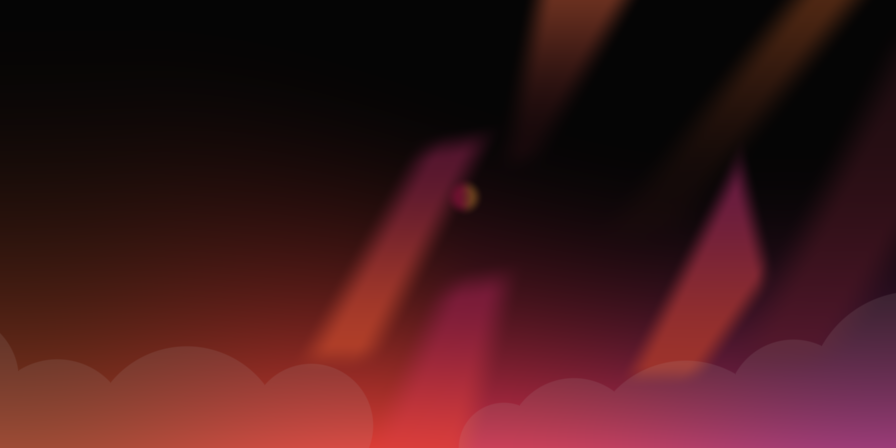
This background is drawn by a Shadertoy shader. Its source:

```glsl
// Dark stage: a warm glow rises from the floor, blurred slanted light beams
// cross it, and translucent clouds line the bottom edge. Beams are soft convex
// quads, clouds a union of discs. Units: canvas height = 1, origin lower left.

const vec3 NIGHT = vec3(0.02, 0.018, 0.018);
const vec3 AMBER = vec3(0.58, 0.22, 0.12);
const vec3 SCARLET = vec3(0.84, 0.22, 0.19);
const vec3 ROSE = vec3(0.78, 0.17, 0.28);
const vec3 PLUM = vec3(0.57, 0.15, 0.42);
const vec3 MIST = vec3(0.72, 0.68, 0.68);

const int CLOUD_COUNT = 9;
// Each disc: centre x, centre y, radius
const vec3 CLOUDS[CLOUD_COUNT] = vec3[](
    vec3(-0.104, 0.154, 0.146), vec3(0.128, 0.036, 0.162),
    vec3(0.417, 0.008, 0.219), vec3(0.695, 0.050, 0.138),
    vec3(1.125, 0.000, 0.101), vec3(1.281, 0.005, 0.151),
    vec3(1.531, -0.026, 0.221), vec3(1.771, 0.094, 0.148),
    vec3(2.044, 0.109, 0.241));

// Floor glow: hue varies along x, height sinks toward the right
vec3 floorGlow(vec2 p) {
    vec3 hue = mix(AMBER, SCARLET, smoothstep(0.0, 0.85, p.x));
    hue = mix(hue, ROSE, smoothstep(0.85, 1.1, p.x));
    hue = mix(hue, PLUM, smoothstep(1.1, 2.0, p.x));
    float height = mix(0.98, 0.68, smoothstep(0.3, 1.6, p.x));
    float level = clamp(1.0 - p.y / height, 0.0, 1.0);
    return NIGHT + hue * level * level;
}

// Soft half plane, lit on the right of the line from a to b
float softSide(vec2 p, vec2 a, vec2 b, float blur) {
    vec2 along = normalize(b - a);
    return smoothstep(-blur, blur, dot(p - a, vec2(along.y, -along.x)));
}

// Clockwise quad; colour and opacity blend from its top to its bottom
vec3 addBeam(vec3 base, vec2 p, vec2 topL, vec2 topR, vec2 botR, vec2 botL,
             vec4 topColor, vec4 botColor, float blur) {
    float mask = softSide(p, topL, topR, blur) * softSide(p, topR, botR, blur)
               * softSide(p, botR, botL, blur) * softSide(p, botL, topL, blur);
    float top = max(topL.y, topR.y);
    vec4 light = mix(botColor, topColor, smoothstep(botL.y, top, p.y));
    return mix(base, light.rgb, light.a * mask);
}

// Small blurred lamp, magenta on the left and gold on the right
vec3 addLamp(vec3 base, vec2 p, vec2 center, float radius) {
    vec2 q = (p - center) / radius;
    vec3 tint = mix(vec3(0.46, 0.07, 0.20), vec3(0.47, 0.29, 0.13),
                    smoothstep(-0.4, 0.6, q.x));
    return mix(base, tint, 0.85 * (1.0 - smoothstep(0.35, 1.15, length(q))));
}

// Signed distance to the union of cloud discs
float cloudDistance(vec2 p) {
    float d = 1e3;
    for (int i = 0; i < CLOUD_COUNT; i++)
        d = min(d, length(p - CLOUDS[i].xy) - CLOUDS[i].z);
    return d;
}

void mainImage(out vec4 fragColor, in vec2 fragCoord) {
    vec2 p = fragCoord / iResolution.y;
    vec3 col = floorGlow(p);

    // Upper beams, fading downward
    col = addBeam(col, p, vec2(1.22, 1.08), vec2(1.44, 1.08),
                  vec2(1.19, 0.64), vec2(1.13, 0.64),
                  vec4(0.48, 0.22, 0.14, 0.95), vec4(0.20, 0.06, 0.08, 0.35), 0.035);
    col = addBeam(col, p, vec2(1.84, 1.08), vec2(1.97, 1.08),
                  vec2(1.50, 0.48), vec2(1.36, 0.48),
                  vec4(0.34, 0.17, 0.08, 0.95), vec4(0.14, 0.06, 0.05, 0.30), 0.04);
    col = addBeam(col, p, vec2(2.02, 0.92), vec2(2.30, 0.92),
                  vec2(1.84, 0.20), vec2(1.66, 0.20),
                  vec4(0.15, 0.06, 0.08, 0.75), vec4(0.36, 0.10, 0.16, 0.55), 0.05);

    // Lower beams, warming downward
    col = addBeam(col, p, vec2(1.65, 0.64), vec2(1.71, 0.38),
                  vec2(1.55, 0.16), vec2(1.41, 0.16),
                  vec4(0.42, 0.11, 0.26, 0.95), vec4(0.64, 0.21, 0.17, 0.90), 0.028);
    col = addBeam(col, p, vec2(0.95, 0.67), vec2(1.08, 0.69),
                  vec2(0.82, 0.20), vec2(0.69, 0.20),
                  vec4(0.36, 0.09, 0.20, 0.90), vec4(0.70, 0.25, 0.16, 0.95), 0.035);
    col = addBeam(col, p, vec2(1.00, 0.36), vec2(1.13, 0.38),
                  vec2(1.01, -0.10), vec2(0.80, -0.10),
                  vec4(0.50, 0.11, 0.24, 0.85), vec4(0.90, 0.26, 0.23, 0.90), 0.04);

    col = addLamp(col, p, vec2(1.037, 0.56), 0.038);

    // Translucent clouds
    float pixel = 1.0 / iResolution.y;
    float cloud = 1.0 - smoothstep(-pixel, pixel, cloudDistance(p));
    col = mix(col, MIST, 0.13 * cloud);

    fragColor = vec4(col, 1.0);
}
```
